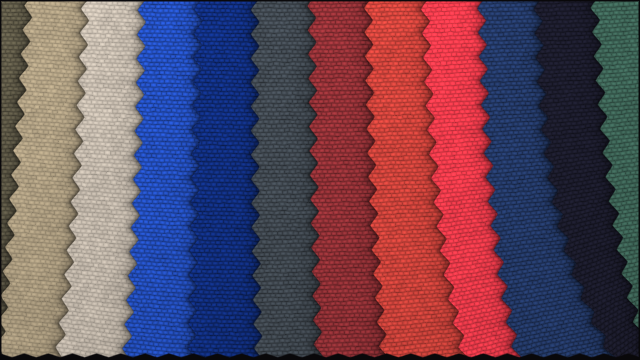
Reproduce this texture procedurally as a WebGL 2 fragment shader.

```glsl
#version 300 es
precision highp float;
// Twelve overlapping strips of woven cloth with pinked (zigzag) left edges.
// Strips are layered left to right; each follows a cubic edge curve, casts a
// soft shadow on the one below and carries a plain weave of rounded floats.
uniform vec2 u_resolution;
out vec4 fragColor;

const float PI = 3.14159265;
const int EDGES = 11;
const float FIRST_EDGE = 0.081;
const float STRIP_WIDTH = 0.157;
const float TEETH = 14.9;            // teeth per canvas height
const float TOOTH_DEPTH = 0.023;
const vec2 FLOAT_SIZE = vec2(0.0148, 0.0115);
const vec3 BACKDROP = vec3(0.035, 0.03, 0.04);

const vec3 CLOTH[12] = vec3[12](
  vec3(0.36, 0.34, 0.27),  // olive
  vec3(0.66, 0.60, 0.49),  // khaki
  vec3(0.74, 0.70, 0.65),  // beige
  vec3(0.13, 0.29, 0.70),  // royal blue
  vec3(0.06, 0.17, 0.47),  // deep blue
  vec3(0.24, 0.27, 0.30),  // slate
  vec3(0.54, 0.18, 0.20),  // maroon
  vec3(0.77, 0.25, 0.22),  // vermilion
  vec3(0.89, 0.22, 0.28),  // scarlet
  vec3(0.13, 0.21, 0.38),  // navy
  vec3(0.10, 0.10, 0.16),  // near black
  vec3(0.22, 0.36, 0.31)); // green

// Lean (linear) and bend (cubic) of each edge from top to bottom.
const vec2 LEAN_BEND[EDGES] = vec2[EDGES](
  vec2(-0.076, -0.009), vec2(-0.042, -0.035), vec2(-0.021, -0.025),
  vec2(-0.018, -0.002), vec2(-0.002, 0.012), vec2(0.012, 0.007),
  vec2(0.016, 0.030), vec2(0.042, 0.072), vec2(0.032, 0.072),
  vec2(0.035, 0.178), vec2(0.067, 0.083));

float hash(vec2 p) {
  vec3 q = fract(vec3(p.xyx) * 0.1031);
  q += dot(q, q.yzx + 33.33);
  return fract((q.x + q.y) * q.z);
}

float noise(vec2 p) {
  vec2 cell = floor(p), f = fract(p);
  f = f * f * (3.0 - 2.0 * f);
  float low = mix(hash(cell), hash(cell + vec2(1, 0)), f.x);
  float high = mix(hash(cell + vec2(0, 1)), hash(cell + 1.0), f.x);
  return mix(low, high, f.y);
}

// Triangle wave from 0 to 1 with slightly blunted tips.
float zigzag(float v) {
  float t = abs(fract(v) - 0.5) * 2.0;
  return mix(t, smoothstep(0.0, 1.0, t), 0.35);
}

float edgeCurve(vec2 leanBend, float drop) {
  return drop * (leanBend.x + leanBend.y * drop * drop);
}

float edgeSlope(vec2 leanBend, float drop) {
  return leanBend.x + 3.0 * leanBend.y * drop * drop;
}

// Brightness of the weave, averaging about one: weft floats shifted by half
// a float per row, with dimmer warp crossings showing between them.
float weave(vec2 p, float contrast, float seed) {
  vec2 q = p * 75.0 + seed * 17.0;
  p += 0.003 * (vec2(noise(q), noise(q + 41.0)) - 0.5);
  vec2 g = p / FLOAT_SIZE;
  float row = floor(g.y);
  g.x += 0.5 * mod(row, 2.0);
  vec2 f = fract(g);
  float weft = pow(max(sin(PI * f.x) * sin(PI * f.y), 0.0), 0.8);
  float warp = 0.25 * pow(abs(cos(PI * f.x)), 4.0);
  float yarn = hash(vec2(floor(g.x) + 60.0, row + 200.0 + seed * 37.0)) - 0.5;
  float mottle = noise(p * 14.0 + seed * 9.0) - 0.5;
  return 1.0 + contrast * (weft + warp - 0.57) + 0.10 * yarn + 0.04 * mottle;
}

vec3 cloth(vec3 dye, vec2 p, float slope, float seed) {
  float luma = dot(dye, vec3(0.3, 0.59, 0.11));
  float contrast = mix(0.62, 0.26, smoothstep(0.1, 0.65, luma));
  vec2 along = vec2(p.x, p.y - slope * p.x);
  return dye * weave(along, contrast, seed);
}

void main() {
  vec2 p = gl_FragCoord.xy / u_resolution.y;
  float width = u_resolution.x / u_resolution.y;
  float px = 1.0 / u_resolution.y;
  float drop = 1.0 - p.y;

  // Strips, each laid over the one to its left
  vec3 color = cloth(CLOTH[0], p, 0.0, 0.0);
  for (int i = 0; i < EDGES; i++) {
    float seed = float(i + 1);
    vec2 leanBend = LEAN_BEND[i];
    float x = p.x - FIRST_EDGE - STRIP_WIDTH * float(i) - edgeCurve(leanBend, drop);
    float phase = 0.8 + 0.25 * hash(vec2(seed, 4.0));
    float tooth = zigzag(p.y * TEETH + phase) - 0.5;
    float d = x - TOOTH_DEPTH * tooth;
    float shadow = 0.48 * exp(min(d, 0.0) / 0.009) + 0.10 * exp(min(x, 0.0) / 0.04);
    vec3 strip = cloth(CLOTH[i + 1], vec2(x, p.y), edgeSlope(leanBend, drop), seed);
    color = mix(color * (1.0 - shadow), strip, smoothstep(-px, px, d));
  }

  // Light falling off downwards, pinked lower end and dark frame
  color *= mix(1.07, 0.97, drop);
  float hem = p.y - 0.008 - 0.010 * zigzag(p.x * TEETH);
  vec2 inset = min(p, vec2(width, 1.0) - p);
  float frame = min(inset.x, inset.y) - 0.004;
  color = mix(BACKDROP, color, smoothstep(-px, px, min(hem, frame)));
  fragColor = vec4(clamp(color, 0.0, 1.0), 1.0);
}
```
